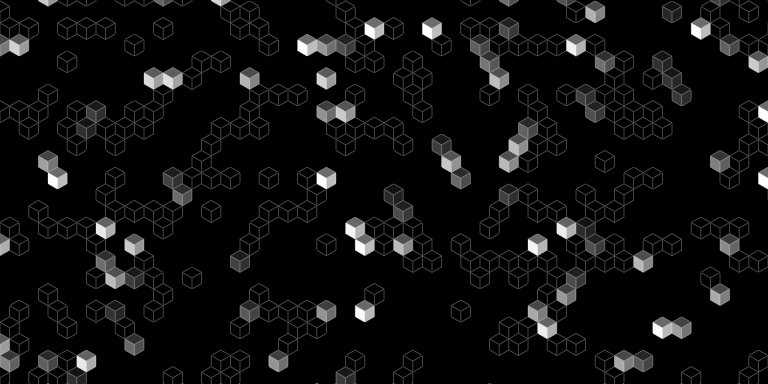
Reproduce this background procedurally as a Shadertoy shader.

```glsl
// Scattered isometric cubes, some outlined and some shaded, on black.

#define CELL 0.05          // cube width, in canvas heights
#define TOP_ROW 0.969      // height of the first row of cubes
#define SEEDS 0.18         // share of cells that start a chain
#define MAX_CHAIN 2        // longest chain beyond its first cube
#define FILLED 0.29        // share of cubes with shaded faces
#define LINE_WIDTH 0.045   // in cube widths
#define LINE_ALPHA 0.32
#define TOP_SHADE 0.42
#define RIGHT_SHADE 0.74
#define DIMNESS 1.25       // higher values make bright cubes rarer

const vec2 SLANT = vec2(0.5, 0.8660254);

float hash(vec2 cell, float salt) {
    vec3 h = fract(vec3(cell.xyx + salt * 23.7) * vec3(0.1031, 0.1030, 0.0973));
    h += dot(h, h.yzx + 33.33);
    return fract((h.x + h.y) * h.z);
}

// Axial index of the hexagon with the given centre
vec2 axial(vec2 centre) {
    float row = round(centre.y / SLANT.y);
    return vec2(round(centre.x - 0.5 * row), row);
}

// Cubes grow in short straight chains from random seed cells
bool occupied(vec2 cell) {
    if (hash(cell, 1.0) < SEEDS) return true;
    vec2 dir = vec2(1.0, 0.0);
    for (int i = 0; i < 6; i++) {
        for (int k = 1; k <= MAX_CHAIN; k++) {
            vec2 seed = cell - float(k) * dir;
            bool reaches = floor(hash(seed, 3.0) * float(MAX_CHAIN + 1)) >= float(k);
            if (reaches && hash(seed, 1.0) < SEEDS
                && int(hash(seed, 2.0) * 6.0) == i) return true;
        }
        dir = vec2(-dir.y, dir.x + dir.y);   // turn by 60 degrees
    }
    return false;
}

// Brightness of the three faces; q is relative to the cube centre
float faces(vec2 cell, vec2 q, float px) {
    if (hash(cell, 4.0) > FILLED) return 0.0;
    float light = min(mix(0.15, 1.1, pow(hash(cell, 5.0), DIMNESS)), 1.0);
    float side = mix(1.0, RIGHT_SHADE, clamp(q.x / px + 0.5, 0.0, 1.0));
    float above = dot(vec2(abs(q.x), q.y), vec2(-SLANT.x, SLANT.y));
    return light * mix(side, TOP_SHADE, clamp(above / px + 0.5, 0.0, 1.0));
}

// Distance to the three edges that meet at the cube centre
float innerEdges(vec2 q) {
    q.x = abs(q.x);
    float stem = q.y < 0.0 ? q.x : length(q);
    float along = max(dot(q, SLANT.yx), 0.0);
    return min(stem, length(q - along * SLANT.yx));
}

float stroke(float dist, float px) {
    return clamp((0.5 * LINE_WIDTH - dist) / px + 0.5, 0.0, 1.0);
}

void mainImage(out vec4 fragColor, in vec2 fragCoord) {
    vec2 p = (fragCoord / iResolution.y - vec2(0.0, TOP_ROW)) / CELL;
    float px = 1.0 / (iResolution.y * CELL);

    // Nearest centre of the hexagonal grid
    vec2 period = 2.0 * SLANT;
    vec2 even = mod(p + SLANT, period) - SLANT;
    vec2 odd = mod(p, period) - SLANT;
    vec2 q = dot(even, even) < dot(odd, odd) ? even : odd;
    vec2 centre = p - q;

    // Nearest hexagon side and the neighbour behind it
    vec2 a = abs(q);
    vec2 way = vec2(q.x < 0.0 ? -1.0 : 1.0, q.y < 0.0 ? -1.0 : 1.0);
    float slanted = dot(a, SLANT);
    vec2 toNext = way * (a.x > slanted ? vec2(1.0, 0.0) : SLANT);
    float border = 0.5 - max(a.x, slanted);

    vec2 cell = axial(centre);
    vec2 next = axial(centre + toNext);
    bool here = occupied(cell);
    bool there = occupied(next);

    // Shaded faces, blended across the shared side
    float fillHere = here ? faces(cell, q, px) : 0.0;
    float fillNext = there ? faces(next, q - toNext, px) : 0.0;
    float value = mix(fillNext, fillHere, clamp(border / px + 0.5, 0.0, 1.0));

    // Thin outlines
    float line = here || there ? stroke(border, px) : 0.0;
    if (here) line = max(line, stroke(innerEdges(q), px));
    value = mix(value, 1.0, LINE_ALPHA * line);

    fragColor = vec4(vec3(value), 1.0);
}
```
